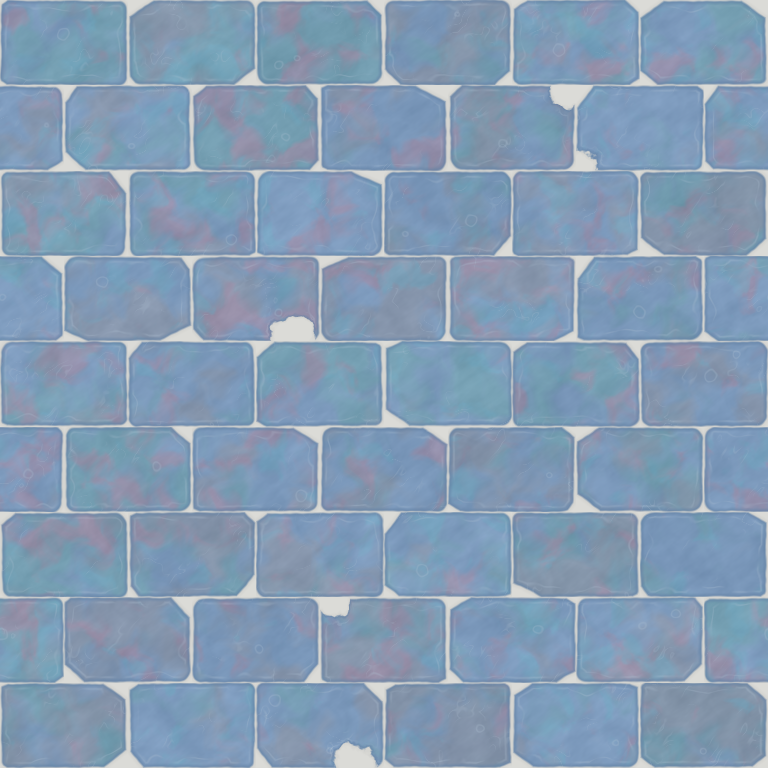
Write a three.js fragment shader that draws this texture.

```glsl
// Worn blue slate blocks in a staggered bond, with chipped corners and pale joints.
#define COLUMNS 6.0
#define ROWS 9.0
#define JOINT 0.006
#define UNEVEN 0.020
#define CORNER_RADIUS 0.09
#define BITE_CHANCE 0.11
#define RIM_WIDTH 0.055
#define SOFTNESS 0.016
#define JOINT_COLOR vec3(0.86, 0.86, 0.845)
#define BLUE vec3(0.485, 0.600, 0.735)
#define TEAL vec3(0.455, 0.620, 0.695)
#define GREY vec3(0.530, 0.580, 0.660)

varying vec2 vUv;

vec2 hash2(vec2 p) {
  vec3 h = fract(p.xyx * vec3(0.1031, 0.1030, 0.0973));
  h += dot(h, h.yzx + 33.33);
  return fract((h.xx + h.yz) * h.zy);
}

float gradient(vec2 cell, vec2 offset) {
  float angle = 6.2832 * hash2(cell + offset).x;
  return angle;
}

float corner(vec2 cell, vec2 f, vec2 offset) {
  float a = gradient(cell, offset);
  return dot(vec2(cos(a), sin(a)), f - offset);
}

// Gradient noise, roughly -0.7 to 0.7
float noise(vec2 p) {
  vec2 i = floor(p), f = fract(p);
  vec2 u = f * f * f * (f * (f * 6.0 - 15.0) + 10.0);
  return mix(mix(corner(i, f, vec2(0.0, 0.0)), corner(i, f, vec2(1.0, 0.0)), u.x),
             mix(corner(i, f, vec2(0.0, 1.0)), corner(i, f, vec2(1.0, 1.0)), u.x), u.y);
}

float fbm(vec2 p) {
  float sum = 0.0, amplitude = 1.0;
  for (int i = 0; i < 4; i++) {
    sum += amplitude * noise(p);
    p = mat2(0.8, -0.6, 0.6, 0.8) * p * 2.03 + 7.1;
    amplitude *= 0.5;
  }
  return sum;
}

// Signed distance to one block: tilted sides, rounded and cut corners, rare bites
float blockDistance(vec2 q, vec2 id, vec2 seed) {
  vec2 side = step(0.0, q);
  vec2 sideX = hash2(id * 5.0 + vec2(side.x, 61.0));
  vec2 sideY = hash2(id * 5.0 + vec2(83.0, side.y));
  vec2 cornerRandom = hash2(id * 2.0 + side + 131.0);
  vec2 inset = JOINT * vec2(1.3, 0.4) + UNEVEN * vec2(sideX.x, 0.7 * sideY.x);
  inset += vec2((sideX.y - 0.5) * q.y * 0.035, (sideY.y - 0.5) * q.x * 0.02);
  vec2 d = abs(q) - vec2(0.75, 0.5) + inset;

  float radius = CORNER_RADIUS * (0.6 + cornerRandom.x);
  float dist = min(max(d.x + radius, d.y + radius), 0.0)
             + length(max(d + radius, 0.0)) - radius;
  float cut = 0.03 + 0.13 * smoothstep(0.5, 1.0, cornerRandom.y);
  vec2 slope = normalize(vec2(0.4 + cornerRandom.x, 1.0));
  dist = max(dist, dot(d, slope) + cut);
  dist += 0.012 * noise(q * 4.0 + seed) + 0.006 * noise(q * 13.0 + seed);

  vec2 bite = hash2(id + 211.0), place = hash2(id + 307.0);
  if (bite.x < BITE_CHANCE) {
    vec2 center = vec2(mix(0.3, 0.78, place.x) * (place.y < 0.5 ? -1.0 : 1.0),
                       bite.y < 0.75 ? -0.5 : 0.5);
    float ragged = 0.09 * fbm(q * 5.0 + seed + 40.0);
    dist = max(dist, 0.20 + 0.1 * place.y - length(q - center) + ragged);
  }
  return dist;
}

// Watery patches of blue, teal, grey and rose
vec3 slateColor(vec2 q, vec2 id, vec2 seed) {
  vec2 tint = hash2(id + 17.0), accent = hash2(id + 29.0);
  vec2 p = q + 0.18 * vec2(noise(q * 3.0 + seed + 5.0), noise(q * 3.0 + seed + 11.0));
  vec3 color = mix(BLUE, TEAL, smoothstep(-0.25, 0.55, fbm(p * 1.5 + seed) + tint.x - 0.55));
  color = mix(color, GREY, 0.85 * smoothstep(-0.1, 0.6, fbm(p * 1.4 + seed + 23.0) + tint.y - 0.5));
  float rose = smoothstep(0.15, 0.65, fbm(p * 1.8 + seed + 37.0) + 0.5 * accent.x - 0.2);
  color = mix(color, vec3(0.62, 0.54, 0.64), 0.65 * rose);
  float aqua = smoothstep(0.2, 0.6, fbm(p * 2.2 + seed + 53.0) + 0.3 * accent.y - 0.1);
  color = mix(color, vec3(0.43, 0.65, 0.75), 0.5 * aqua);
  vec2 stroke = mat2(0.8, -0.6, 0.6, 0.8) * q;
  color += 0.022 * fbm(stroke * vec2(3.0, 9.0) + seed) + 0.04 * fbm(p * 2.5 + seed + 71.0);
  return color + 0.025 * (accent.y - 0.5);
}

// Pale marks: flaked edges, fine scratches and small round pits
float paleMarks(vec2 q, vec2 id, vec2 seed, float depth) {
  float flake = depth - RIM_WIDTH - 0.16 * max(noise(q * 3.5 + seed + 91.0), 0.0);
  float marks = 0.55 * smoothstep(0.022, 0.0, abs(flake))
              * smoothstep(-0.35, 0.35, noise(q * 5.0 + seed + 13.0));
  vec2 stroke = mat2(0.8, -0.6, 0.6, 0.8) * q * vec2(2.5, 7.0) + seed;
  float scratch = smoothstep(0.07, 0.0, abs(noise(stroke + noise(q * 6.0 + seed))));
  marks += 0.4 * scratch * smoothstep(0.12, 0.4, noise(q * 3.0 + seed + 67.0));
  for (int i = 0; i < 2; i++) {
    vec2 place = hash2(id * 3.0 + float(i) + 401.0), kind = hash2(id * 3.0 + float(i) + 503.0);
    vec2 away = q - (place - 0.5) * vec2(1.2, 0.7);
    float ring = length(away) - mix(0.025, 0.07, kind.y) + 0.02 * noise(q * 12.0 + seed);
    marks += 0.5 * smoothstep(0.018, 0.0, abs(ring)) * step(kind.x, 0.35);
  }
  return marks;
}

void main() {
  // Staggered grid; local units are one row high
  vec2 grid = vUv * vec2(COLUMNS, ROWS);
  grid.x += 0.5 * mod(floor(grid.y), 2.0);
  vec2 id = floor(grid);
  id.x = mod(id.x, COLUMNS);
  vec2 q = (fract(grid) - 0.5) * vec2(ROWS / COLUMNS, 1.0);
  vec2 seed = id * vec2(19.0, 23.0) + 3.0;

  float dist = blockDistance(q, id, seed), depth = -dist;
  vec3 color = slateColor(q, id, seed);
  float rim = smoothstep(RIM_WIDTH, 0.0, depth);
  color = mix(color, vec3(0.39, 0.51, 0.65), 0.65 * rim);
  color = mix(color, vec3(0.68, 0.75, 0.82), 0.5 * paleMarks(q, id, seed, depth));

  float shade = smoothstep(0.06, 0.0, dist);
  vec3 joint = JOINT_COLOR - 0.035 * shade;
  gl_FragColor = vec4(mix(color, joint, smoothstep(-SOFTNESS, SOFTNESS, dist)), 1.0);
}
```
